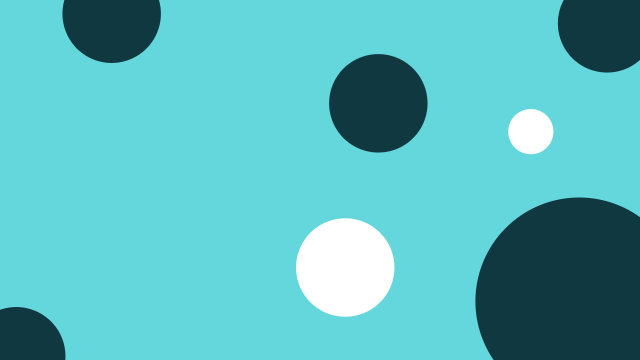
Reproduce this background procedurally as a Shadertoy shader.

```glsl
// Flat teal background with scattered dark and white discs.

#define TEAL  vec3(0.392, 0.845, 0.865)
#define DARK  vec3(0.063, 0.220, 0.255)
#define WHITE vec3(1.0)
#define MEDIUM_RADIUS 0.1367
#define LARGE_RADIUS  0.2882
#define SMALL_RADIUS  0.0627
#define DARK_COUNT  5
#define DISC_COUNT  7

// Each disc is (centre x, centre y, radius) in canvas heights; dark ones first.
const vec3 DISCS[DISC_COUNT] = vec3[DISC_COUNT](
    vec3(0.3102, 0.9618, MEDIUM_RADIUS),
    vec3(1.0509, 0.7130, MEDIUM_RADIUS),
    vec3(1.6863, 0.9352, MEDIUM_RADIUS),
    vec3(0.0451, 0.0104, MEDIUM_RADIUS),
    vec3(1.6088, 0.1632, LARGE_RADIUS),
    vec3(0.9590, 0.2569, MEDIUM_RADIUS),
    vec3(1.4745, 0.6343, SMALL_RADIUS)
);

// Signed distance to a disc, negative inside.
float discDistance(vec2 p, vec3 disc) {
    return length(p - disc.xy) - disc.z;
}

// Antialiased coverage from a signed distance.
float coverage(float distance, float pixel) {
    return clamp(0.5 - distance / pixel, 0.0, 1.0);
}

void mainImage(out vec4 fragColor, in vec2 fragCoord) {
    float pixel = 1.0 / iResolution.y;
    vec2 p = fragCoord * pixel;

    // Layer the discs over the plain field.
    vec3 color = TEAL;
    for (int i = 0; i < DISC_COUNT; i++) {
        vec3 discColor = i < DARK_COUNT ? DARK : WHITE;
        color = mix(color, discColor, coverage(discDistance(p, DISCS[i]), pixel));
    }

    fragColor = vec4(color, 1.0);
}
```
